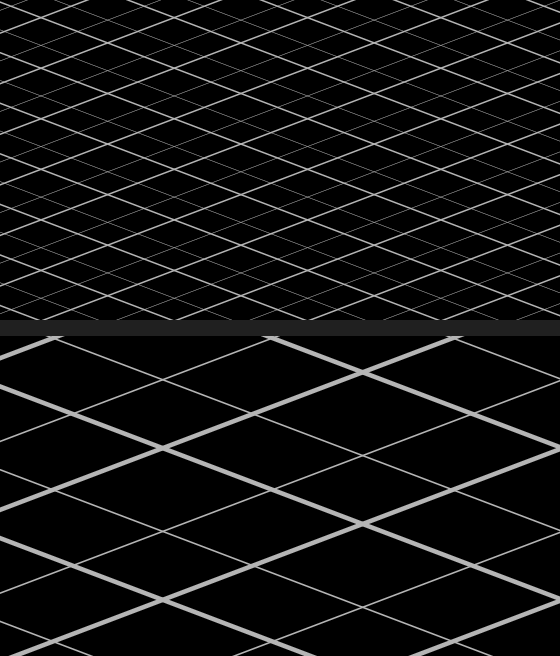
Top, the full canvas; bottom, a detail of the centre.
Give the GLSL for this pattern, as a Shadertoy shader.

```glsl
// Lengths are fractions of the canvas width.
const vec2  CELL        = vec2(0.2380, 0.0903);   // full diagonals of one diamond
const vec2  CROSSING    = vec2(0.4302, 0.3142);   // one crossing of two bold lines
const float BOLD_WIDTH  = 0.0027;
const float THIN_WIDTH  = 0.00095;
const float THIN_OFFSET = 0.451;                  // thin line position within a period
const vec3  LINE_COLOR  = vec3(0.71);
const vec3  BACKGROUND  = vec3(0.0);

// Share of a pixel covered by a line at the given signed distance.
float lineCoverage(float dist, float width, float pixel) {
    float top = min(dist + 0.5 * pixel, 0.5 * width);
    float bottom = max(dist - 0.5 * pixel, -0.5 * width);
    return max(top - bottom, 0.0) / pixel;
}

// Signed distance to the nearest line of a parallel family.
float repeatDistance(float phase, float spacing) {
    return (fract(phase + 0.5) - 0.5) * spacing;
}

// One direction of alternating bold and thin lines.
float lineFamily(float phase, float thinOffset, float spacing, float pixel) {
    float bold = lineCoverage(repeatDistance(phase, spacing), BOLD_WIDTH, pixel);
    float thin = lineCoverage(repeatDistance(phase - thinOffset, spacing), THIN_WIDTH, pixel);
    return max(bold, thin);
}

void mainImage(out vec4 fragColor, in vec2 fragCoord) {
    float pixel = 1.0 / iResolution.x;
    vec2 p = (fragCoord * pixel - CROSSING) / CELL;
    float spacing = 1.0 / length(1.0 / CELL);

    // Two mirrored families form the diamonds.
    float falling = lineFamily(p.x + p.y, THIN_OFFSET, spacing, pixel);
    float rising = lineFamily(p.x - p.y, -THIN_OFFSET, spacing, pixel);

    // Composite one family over the other without brightening crossings.
    float coverage = 1.0 - (1.0 - falling) * (1.0 - rising);
    fragColor = vec4(mix(BACKGROUND, LINE_COLOR, coverage), 1.0);
}
```
